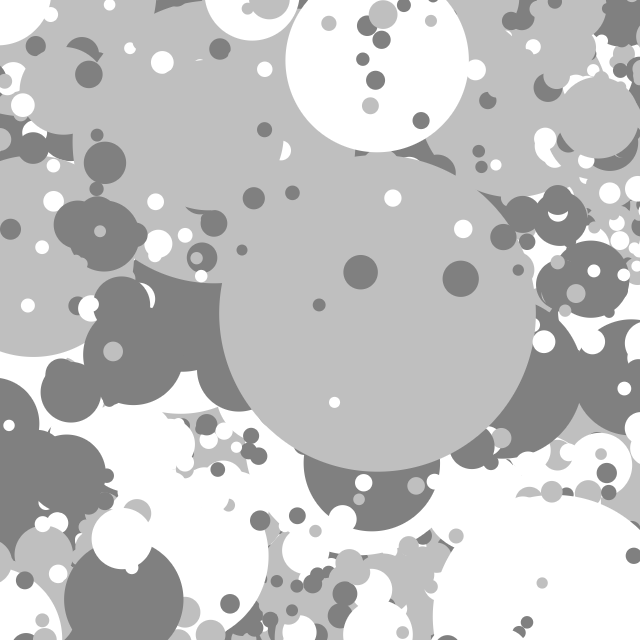
Write a Shadertoy shader that draws this pattern.

```glsl
const float LIGHT_GREY = 0.75;
const float DARK_GREY = 0.5;
const float WHITE = 1.0;
const float MIN_RADIUS = 0.0085;
const float MAX_RADIUS = 0.25;
const int DISC_COUNT = 3000;
const int FIRST_DISC = -75;   // discs stacked above the largest one

vec2 hash2(float n) {
    return fract(sin(n * vec2(12.9898, 78.233)) * 43758.5453);
}

// Power-law sizes: many small discs, few large ones
float discRadius(float k, float minRadius, float maxRadius) {
    float rank = fract(k * 0.618034 + 0.9999);
    float steepness = 1.5;
    float scale = mix(pow(minRadius, -steepness), pow(maxRadius, -steepness), rank);
    return pow(scale, -1.0 / steepness);
}

// Large discs spread evenly, small ones scatter freely
vec2 discCentre(float k, float radius) {
    vec2 even = k * vec2(0.126618, 0.552353) + vec2(0.605, 0.53);
    vec2 scatter = (hash2(k) - 0.5) * 0.01 / radius;
    return fract(even + scatter) * 1.06 - 0.03;
}

float discTone(float k) {
    float pick = fract(k * 0.212147 + 0.22);
    return pick < 0.33 ? LIGHT_GREY : pick < 0.69 ? DARK_GREY : WHITE;
}

float discCover(vec2 p, vec2 centre, float radius, float pixel) {
    return clamp(0.5 + (radius - distance(p, centre)) / pixel, 0.0, 1.0);
}

// Composite the pile from the top disc downwards
float discPile(vec2 p, float pixel) {
    float tone = 0.0;
    float unseen = 1.0;
    for (int i = 0; i < DISC_COUNT; i++) {
        float k = float(i + FIRST_DISC);
        float radius = discRadius(k, MIN_RADIUS, MAX_RADIUS);
        float cover = discCover(p, discCentre(k, radius), radius, pixel);
        tone += unseen * cover * discTone(k);
        unseen *= 1.0 - cover;
        if (unseen < 0.01) break;
    }
    return tone + unseen * LIGHT_GREY;
}

void mainImage(out vec4 fragColor, in vec2 fragCoord) {
    float pixel = 1.0 / iResolution.y;
    fragColor = vec4(vec3(discPile(fragCoord * pixel, pixel)), 1.0);
}
```
